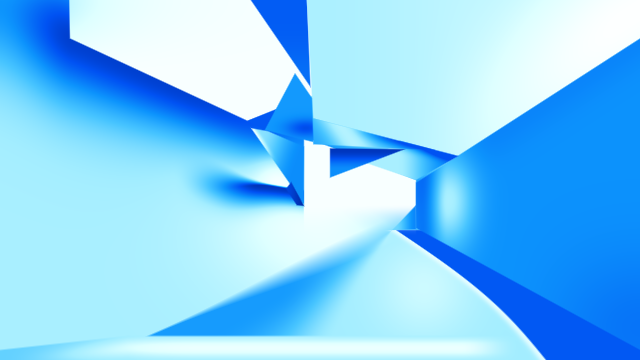
Write a WebGL 2 fragment shader that draws this background.

```glsl
#version 300 es
precision highp float;
// Abstract blue and white room of folded planes, shards and soft light.
uniform vec2 u_resolution;
out vec4 outColor;

const vec3 NAVY = vec3(0.0, 0.14, 0.6);
const vec3 DEEP = vec3(0.0, 0.32, 0.95);
const vec3 AZURE = vec3(0.05, 0.58, 0.99);
const vec3 SKY = vec3(0.28, 0.77, 1.0);
const vec3 PALE = vec3(0.64, 0.93, 1.0);
const vec3 ICE = vec3(0.87, 1.0, 1.0);

// Tone scale: -1 navy, 0 deep, 1 azure, 2 sky, 3 pale, 4 ice, 5 white.
vec3 ramp(float t) {
  vec3 c = mix(NAVY, DEEP, clamp(t + 1.0, 0.0, 1.0));
  c = mix(c, AZURE, clamp(t, 0.0, 1.0));
  c = mix(c, SKY, clamp(t - 1.0, 0.0, 1.0));
  c = mix(c, PALE, clamp(t - 2.0, 0.0, 1.0));
  c = mix(c, ICE, clamp(t - 3.0, 0.0, 1.0));
  return mix(c, vec3(1.0), clamp(t - 4.0, 0.0, 1.0));
}

// Signed distance to a line, positive on the right of a to b.
float edge(vec2 p, vec2 a, vec2 b) {
  vec2 d = normalize(b - a);
  return dot(p - a, vec2(d.y, -d.x));
}

// Convex shapes with counter-clockwise corners, negative inside.
float tri(vec2 p, vec2 a, vec2 b, vec2 c) {
  return max(edge(p, a, b), max(edge(p, b, c), edge(p, c, a)));
}

float quad(vec2 p, vec2 a, vec2 b, vec2 c, vec2 d) {
  return max(max(edge(p, a, b), edge(p, b, c)), max(edge(p, c, d), edge(p, d, a)));
}

float cover(float d, float width) {
  return clamp(0.5 - d / width, 0.0, 1.0);
}

float bell(float x, float width) {
  return exp(-x * x / (width * width));
}

vec3 paint(vec3 col, float tone, float mask) {
  return mix(col, ramp(tone), mask);
}

// Left wall: dark band under the window, central glow and a cast shadow.
float leftWallTone(vec2 p) {
  float band = edge(p, vec2(1.75, 8.04), vec2(6.19, 5.98));
  float tone = 3.1 + 1.9 * bell(length((p - vec2(8.4, 3.9)) * vec2(0.8, 1.0)), 2.2);
  tone -= mix(1.6, 3.0, smoothstep(0.0, 1.8, p.x)) * bell(band, mix(1.4, 0.9, smoothstep(1.0, 6.2, p.x)));
  tone -= 0.5 * bell(band, 2.3);
  float drop = edge(p, vec2(5.2, 4.65), vec2(7.25, 4.3));
  float soft = mix(0.5, 0.04, smoothstep(4.8, 6.8, p.x));
  float below = smoothstep(-soft, soft, drop);
  tone += 1.6 * (1.0 - below) * bell(length(p - vec2(7.0, 4.65)), 0.6);
  float reach = smoothstep(4.3, 6.5, p.x) * (1.0 - smoothstep(7.58, 7.62, p.x));
  return tone - 4.2 * reach * below * bell(max(drop - 0.08, 0.0), mix(0.6, 0.34, smoothstep(5.5, 7.5, p.x)));
}

void main() {
  vec2 p = gl_FragCoord.xy / u_resolution * vec2(16.0, 9.0);
  float aa = 13.0 / u_resolution.y;
  vec2 apex = vec2(9.81, 3.25), corner = vec2(11.46, 5.1);
  vec3 col = ramp(leftWallTone(p));

  // Floor fan opening from the apex
  vec2 q = apex - p;
  float fan = smoothstep(0.52, 1.08, atan(q.y, q.x));
  float floorTone = mix(1.15, 3.0, fan) + 0.7 * bell(length(p - vec2(10.6, 1.8)), 1.2);
  floorTone += 0.9 * smoothstep(7.0, 9.6, p.x) * (1.0 - fan);
  float rim = edge(p, vec2(3.75, 0.62), apex);
  col = paint(col, floorTone, cover(-rim, mix(0.05, 0.6, smoothstep(4.0, 9.0, p.x))));

  // Low front ledge
  float ledge = p.y - mix(0.25, 0.6, clamp(p.x / 3.2, 0.0, 1.0));
  float ledgeTone = mix(2.3, 2.9, smoothstep(0.0, 4.0, p.x));
  ledgeTone += 1.5 * bell(ledge + 0.3, 0.22) * smoothstep(0.0, 5.0, p.x);
  col = paint(col, ledgeTone, cover(ledge, 0.05) * (1.0 - smoothstep(11.5, 13.0, p.x)));

  // Curved dark stripe with a bright rim
  float s = (3.25 - p.y) / 3.25;
  float stripe = 0.66 * (9.9 + 3.75 * s + 0.35 * sin(3.1416 * s) - p.x);
  col = paint(col, 4.5, 0.8 * bell(stripe - 0.03, 0.09) * step(0.0, s));
  col = paint(col, 0.1, cover(stripe, aa) * cover(p.y - 3.25, aa));

  // Bright upper window and its dark wedge
  float window = max(edge(p, vec2(1.73, 9.0), vec2(1.75, 8.04)), edge(p, vec2(1.75, 8.04), vec2(6.19, 5.98)));
  window = max(window, max(edge(p, vec2(6.19, 5.98), vec2(7.8, 6.6)), p.x - 7.85));
  float haze = exp(0.6 * (1.7 - max(p.x, 1.7))) * smoothstep(7.0, 9.0, p.y);
  col = paint(col, 4.8 - 1.3 * haze, cover(window, aa));
  float wedge = tri(p, vec2(6.2, 9.1), vec2(7.76, 6.83), vec2(7.67, 9.1));
  col = paint(col, 0.15 + 0.3 * bell(p.y - 7.0, 0.8), cover(wedge, aa));

  // Ceiling plane
  float slope = edge(p, corner, vec2(16.0, 8.04));
  float ceiling = max(max(edge(p, vec2(7.67, 9.0), vec2(7.83, 6.04)), edge(p, vec2(7.83, 6.04), corner)), slope);
  float shine = smoothstep(10.0, 15.5, p.x) * bell(slope + 0.6, 1.8);
  col = paint(col, 3.15 + 1.5 * shine + 0.3 * smoothstep(8.0, 12.0, p.x), cover(ceiling, aa));

  // White opening in the middle
  float opening = quad(p, vec2(7.6, 2.6), vec2(10.4, 2.8), vec2(10.4, 4.5), vec2(7.6, 5.58));
  col = paint(col, 4.8, cover(opening, aa) * smoothstep(3.1, 3.9, p.y));
  float foot = tri(p, apex, vec2(10.4, 3.27), vec2(10.4, 3.87));
  col = paint(col, 2.4 - 1.6 * smoothstep(9.9, 10.4, p.x), cover(foot, aa));

  // Right wall with a vertical sheen
  float wall = quad(p, vec2(10.4, 3.3), vec2(16.1, 0.2), vec2(16.1, 8.1), vec2(10.4, 4.43));
  float sheen = bell(p.x - 11.2, p.x < 11.2 ? 0.35 : 0.65) * bell(p.y - 4.0, 1.2);
  float wallTone = 0.97 + 2.2 * sheen - 0.45 * smoothstep(12.5, 16.0, p.x) * bell(p.y - 0.8, 1.8);
  wallTone -= 0.45 * bell(p.x - 10.6, 0.25);
  col = paint(col, wallTone - 0.2 * bell(slope, 0.6), cover(wall, aa));

  // Folded beam and its dark underside
  float fold = quad(p, vec2(10.0, 5.48), vec2(9.17, 4.92), vec2(10.4, 4.5), corner);
  float lip = edge(p, vec2(7.83, 6.04), corner);
  float line = 2.2 * bell(lip, 0.17) * smoothstep(8.5, 10.3, p.x);
  col = paint(col, max(mix(3.1, 0.9, smoothstep(9.9, 11.2, p.x)) - line, 0.0), cover(fold, aa));
  float beam = quad(p, vec2(7.83, 6.04), vec2(7.83, 5.3), vec2(10.3, 5.27), vec2(10.9, 5.24));
  float beamTone = 1.4 + 1.9 * bell(p.x - 8.65 - 0.7 * (5.7 - p.y), 0.55) + 0.5 * smoothstep(9.0, 10.0, p.x);
  col = paint(col, max(beamTone - line, 0.0), cover(beam, aa));
  float under = tri(p, vec2(8.25, 5.29), vec2(8.25, 4.56), vec2(10.12, 5.27));
  col = paint(col, 0.9 - 1.5 * smoothstep(4.75, 5.25, p.y), cover(under, aa));

  // Central star of shards
  float notch = tri(p, vec2(6.19, 5.98), vec2(6.65, 5.72), vec2(6.9, 6.27));
  col = paint(col, 0.1, cover(notch, aa));
  float fin = quad(p, vec2(7.375, 7.17), vec2(6.62, 5.75), vec2(7.83, 5.45), vec2(7.8, 6.55));
  float finTone = 1.1 - 1.2 * bell(length((p - vec2(7.65, 5.8)) * vec2(0.7, 1.6)), 0.35);
  col = paint(col, finTone, cover(fin, aa));
  float shard = quad(p, vec2(6.17, 5.95), vec2(7.6, 3.9), vec2(7.6, 5.56), vec2(6.7, 5.72));
  float shardTone = mix(2.7, 0.9, smoothstep(6.4, 7.5, p.x + 0.35 * (5.2 - p.y)));
  float glint = bell(edge(p, vec2(6.17, 5.95), vec2(7.6, 3.9)), 0.07) * smoothstep(4.8, 5.8, p.y);
  col = paint(col, shardTone + 1.8 * glint, cover(shard, aa));
  float base = quad(p, vec2(7.28, 4.45), vec2(7.15, 4.28), vec2(7.42, 3.87), vec2(7.6, 3.85));
  col = paint(col, -0.3 - 0.5 * smoothstep(7.2, 7.6, p.x), cover(base, aa));

  outColor = vec4(col, 1.0);
}
```
